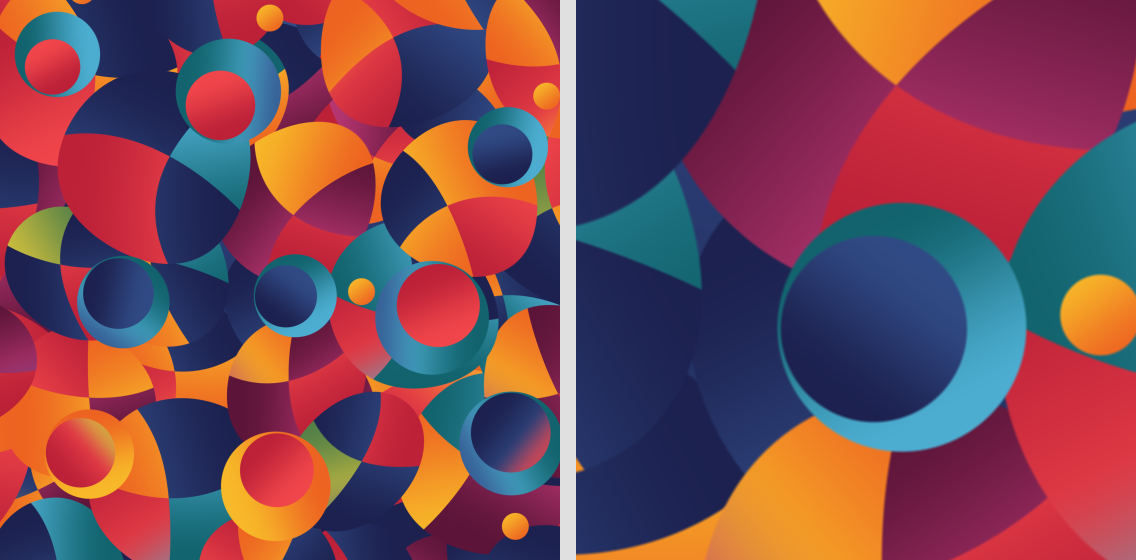
Left, the full canvas; right, a detail of the centre.
Give the GLSL for this background, as a three.js fragment shader.

```glsl
varying vec2 vUv;

const float EDGE = 0.0013;

float hash(vec2 cell, float seed) {
  return fract(sin(dot(cell + seed * 1.37, vec2(127.1, 311.7))) * 43758.5);
}

vec2 heading(float angle) {
  return vec2(cos(angle), sin(angle));
}

// 1 inside a shape, 0 outside
float cover(float distance) {
  return 1.0 - smoothstep(-EDGE, EDGE, distance);
}

float disc(vec2 p, float radius) {
  return length(p) - radius;
}

// Wide arc that passes through the origin
float arc(vec2 p, float angle, float radius) {
  return disc(p - heading(angle) * radius, radius);
}

// Colour family by share, shaded from dark to light
vec3 pigment(float pick, float tone) {
  vec3 dark = vec3(0.11, 0.13, 0.31);
  vec3 light = vec3(0.19, 0.29, 0.52);
  if (pick > 0.26) { dark = vec3(0.74, 0.13, 0.22); light = vec3(0.94, 0.27, 0.29); }
  if (pick > 0.50) { dark = vec3(0.93, 0.39, 0.13); light = vec3(0.97, 0.72, 0.16); }
  if (pick > 0.73) { dark = vec3(0.32, 0.50, 0.28); light = vec3(0.80, 0.74, 0.24); }
  if (pick > 0.77) { dark = vec3(0.07, 0.39, 0.43); light = vec3(0.30, 0.68, 0.82); }
  if (pick > 0.89) { dark = vec3(0.36, 0.08, 0.22); light = vec3(0.74, 0.22, 0.46); }
  return mix(dark, light, smoothstep(0.0, 1.0, tone));
}

// Airbrushed fill, sometimes bleeding into a second family
vec3 airbrush(vec2 p, float radius, float pick, float angle) {
  float tone = 0.5 + 0.6 * dot(p, heading(angle)) / radius;
  float bleed = step(0.72, hash(vec2(pick, angle), 3.0)) * smoothstep(0.55, 1.1, tone);
  return mix(pigment(pick, tone), pigment(fract(pick + 0.36), tone), 0.75 * bleed);
}

// Disc fill cut by two crossing arcs into four pieces
vec3 quarters(vec2 p, float radius, vec2 cell) {
  float pick = hash(cell, 1.0);
  float angle = 6.283 * hash(cell, 2.0);
  vec2 q = p - 0.35 * radius * (vec2(hash(cell, 4.0), hash(cell, 5.0)) - 0.5);
  float across = cover(arc(q, angle, radius * (1.3 + hash(cell, 6.0))));
  float along = cover(arc(q, angle + 1.3 + 0.5 * hash(cell, 7.0), radius * 1.8));
  vec3 a = airbrush(p, radius, pick, angle);
  vec3 b = airbrush(p, radius, fract(pick + 0.31), angle + 1.9);
  vec3 c = airbrush(p, radius, fract(pick + 0.62), angle + 3.7);
  vec3 d = airbrush(p, radius, fract(pick + 0.93), angle + 5.1);
  return mix(mix(a, b, across), mix(c, d, across), along);
}

// Overlapping cut discs in shuffled order
vec3 patchwork(vec2 p) {
  vec3 color = pigment(0.1, p.y);
  for (int i = 0; i < 49; i++) {
    float k = mod(float(i) * 19.0, 49.0);
    float row = floor((k + 0.5) / 7.0);
    vec2 cell = vec2(k - 7.0 * row, row);
    vec2 jitter = vec2(hash(cell, 8.0), hash(cell, 9.0)) - 0.5;
    vec2 q = p - (cell - 0.25 + 0.7 * jitter) / 5.5;
    float radius = mix(0.115, 0.18, hash(cell, 10.0));
    float mask = cover(disc(q, radius));
    if (mask > 0.0) color = mix(color, quarters(q, radius, cell), mask);
  }
  return color;
}

// Round accent: crescent, inner disc and an occasional small ball
vec3 accent(vec3 color, vec2 p, vec2 cell) {
  float angle = 6.283 * hash(cell, 21.0);
  float radius = mix(0.07, 0.11, hash(cell, 22.0));
  float inner = radius * mix(0.6, 0.8, hash(cell, 23.0));
  float rim = hash(cell, 24.0) > 0.4 ? 0.6 : 0.8;
  float core = hash(cell, 25.0) > 0.4 ? 0.1 : 0.4;
  vec2 q = p - heading(angle) * (radius - inner) * 0.9;
  vec2 ball = p + heading(angle) * radius * 1.6;
  color = mix(color, airbrush(p, radius, rim, angle + 2.0), cover(disc(p, radius)));
  color = mix(color, airbrush(q, inner, core, angle + 4.0), cover(disc(q, inner)));
  float shown = step(0.7, hash(cell, 26.0));
  return mix(color, airbrush(ball, 0.04, 0.55, 2.2), shown * cover(disc(ball, 0.024)));
}

void main() {
  vec2 bent = vUv + 0.018 * sin(vUv.yx * vec2(11.0, 9.0) + vec2(1.0, 4.0));
  vec3 color = patchwork(bent);

  for (int i = 0; i < 9; i++) {
    float row = floor((float(i) + 0.5) / 3.0);
    vec2 cell = vec2(float(i) - 3.0 * row, row);
    vec2 jitter = vec2(hash(cell, 27.0), hash(cell, 28.0)) - 0.5;
    color = accent(color, vUv - (cell + 0.5 + 0.6 * jitter) / 3.0, cell);
  }
  gl_FragColor = vec4(color, 1.0);
}
```
